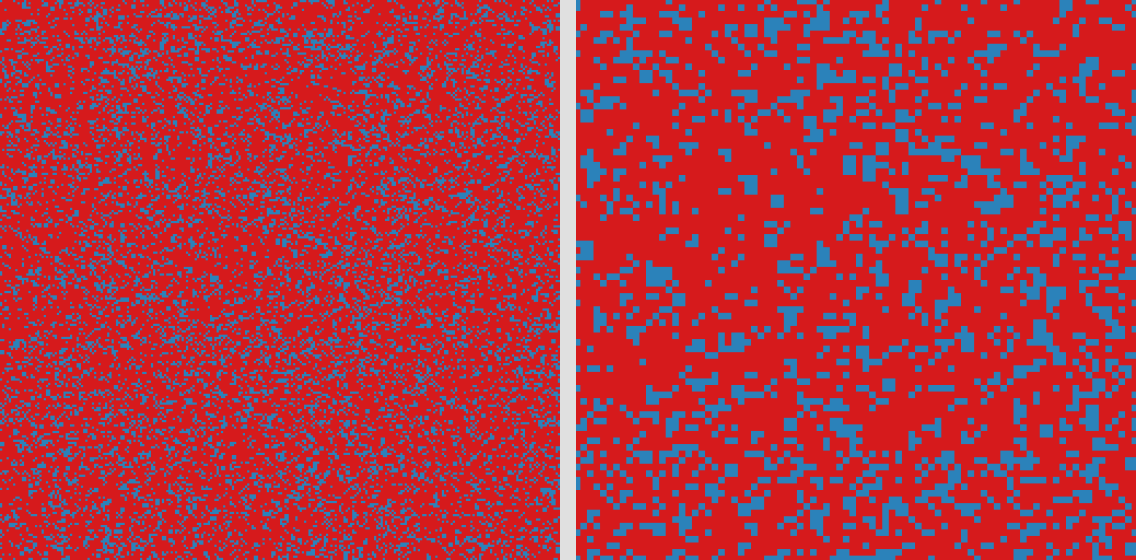
Left, the full canvas; right, a detail of the centre.
This texture is drawn by a WebGL 2 fragment shader. Its source:

```glsl
#version 300 es
precision highp float;
// Fine blue speckle on a red ground, on a square lattice of 256 cells.
// Hashed seeds grow into single cells, short dashes, diagonals or blocks,
// and a smooth noise varies their density slightly.
uniform vec2 u_resolution;
out vec4 fragColor;

// Integer hash of a cell and a channel, from 0 to 1
float hash(ivec2 cell, uint channel) {
    uvec2 k = uvec2(cell + 4096);
    uint h = k.x * 1597334677u ^ k.y * 3812015801u ^ channel * 2654435769u;
    h = (h ^ (h >> 16)) * 2146121005u;
    h = (h ^ (h >> 15)) * 2221713035u;
    h ^= h >> 16;
    return float(h >> 8) / 16777216.0;
}

// Smooth value noise for the density
float valueNoise(vec2 p) {
    ivec2 i = ivec2(floor(p));
    vec2 f = smoothstep(0.0, 1.0, fract(p));
    float low = mix(hash(i, 7u), hash(i + ivec2(1, 0), 7u), f.x);
    float high = mix(hash(i + ivec2(0, 1), 7u), hash(i + ivec2(1, 1), 7u), f.x);
    return mix(low, high, f.y);
}

// Whether the grain of a seed covers the cell at this offset from it
bool grainCovers(ivec2 offset, float kind) {
    if (offset == ivec2(0)) return true;
    if (kind < 0.58) return false;                       // single cell
    if (kind < 0.78) return offset == ivec2(1, 0);       // horizontal dash
    if (kind < 0.85) return offset == ivec2(1, 1);       // rising diagonal
    if (kind < 0.92) return offset == ivec2(-1, 1);      // falling diagonal
    return offset.x >= 0;                                // two by two block
}

// 1 where any nearby seed covers the cell, else 0
float speckle(ivec2 cell) {
    for (int y = 0; y <= 1; y++) {
        for (int x = -1; x <= 1; x++) {
            ivec2 offset = ivec2(x, y);
            ivec2 seed = cell - offset;
            float density = 0.156 * (0.7 + 0.6 * valueNoise(vec2(seed) / 14.0));
            if (hash(seed, 1u) < density && grainCovers(offset, hash(seed, 2u))) return 1.0;
        }
    }
    return 0.0;
}

void main() {
    float cellsPerPixel = 256.0 / u_resolution.y;
    vec2 p = gl_FragCoord.xy * cellsPerPixel - 0.5;
    ivec2 cell = ivec2(floor(p));

    // Blend neighbouring cells over one pixel at their shared edges
    vec2 edge = clamp((fract(p) - 0.5) / cellsPerPixel + 0.5, 0.0, 1.0);
    float bottom = mix(speckle(cell), speckle(cell + ivec2(1, 0)), edge.x);
    float top = mix(speckle(cell + ivec2(0, 1)), speckle(cell + ivec2(1, 1)), edge.x);
    float blue = mix(bottom, top, edge.y);

    fragColor = vec4(mix(vec3(0.84, 0.10, 0.11), vec3(0.17, 0.51, 0.73), blue), 1.0);
}
```
